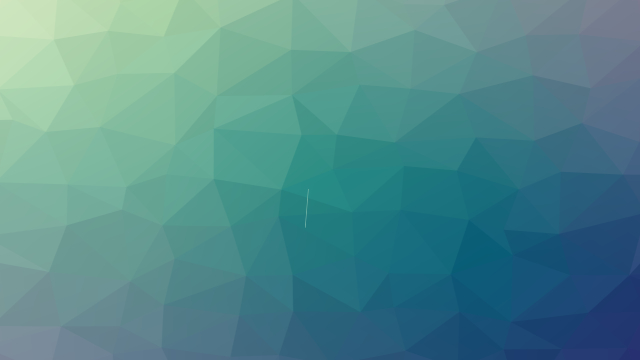
This background is drawn by a WebGL 2 fragment shader. Its source:

```glsl
#version 300 es
precision highp float;
// Low-poly mesh of triangles, from pale green through teal to deep indigo.
uniform vec2 u_resolution;
out vec4 fragColor;

float hash(vec2 p) {
  return fract(sin(dot(p, vec2(127.1, 311.7))) * 43758.5453);
}

float cross2(vec2 a, vec2 b) { return a.x * b.y - a.y * b.x; }

// Five evenly spaced colour stops
vec3 ramp(float t, vec3 a, vec3 b, vec3 c, vec3 d, vec3 e) {
  t *= 4.0;
  vec3 col = mix(a, b, clamp(t, 0.0, 1.0));
  col = mix(col, c, clamp(t - 1.0, 0.0, 1.0));
  col = mix(col, d, clamp(t - 2.0, 0.0, 1.0));
  return mix(col, e, clamp(t - 3.0, 0.0, 1.0));
}

// Smooth colour field: horizontal ramps blended from bottom to top
vec3 field(vec2 uv) {
  vec3 low = ramp(uv.x, vec3(0.49, 0.53, 0.60), vec3(0.36, 0.47, 0.55),
    vec3(0.21, 0.37, 0.49), vec3(0.12, 0.29, 0.46), vec3(0.14, 0.18, 0.43));
  vec3 lowMid = ramp(uv.x, vec3(0.48, 0.63, 0.61), vec3(0.37, 0.57, 0.56),
    vec3(0.13, 0.45, 0.50), vec3(0.03, 0.36, 0.47), vec3(0.14, 0.25, 0.46));
  vec3 middle = ramp(uv.x, vec3(0.52, 0.73, 0.64), vec3(0.41, 0.67, 0.59),
    vec3(0.14, 0.54, 0.51), vec3(0.11, 0.45, 0.50), vec3(0.22, 0.36, 0.50));
  vec3 highMid = ramp(uv.x, vec3(0.70, 0.85, 0.69), vec3(0.53, 0.75, 0.62),
    vec3(0.33, 0.62, 0.56), vec3(0.31, 0.54, 0.55), vec3(0.38, 0.42, 0.53));
  vec3 high = ramp(uv.x, vec3(0.83, 0.90, 0.75), vec3(0.67, 0.83, 0.65),
    vec3(0.52, 0.71, 0.62), vec3(0.47, 0.60, 0.60), vec3(0.50, 0.50, 0.58));
  return ramp(uv.y, low, lowMid, middle, highMid, high);
}

// Jittered mesh corner, in cell units
vec2 corner(vec2 id) {
  return id + 0.6 * (vec2(hash(id), hash(id + 37.0)) - 0.5);
}

// Distance to the nearest side of a triangle, positive inside
float triangle(vec2 p, vec2 a, vec2 b, vec2 c) {
  float side = sign(cross2(b - a, c - a));
  float ab = cross2(normalize(b - a), p - a);
  float bc = cross2(normalize(c - b), p - b);
  float ca = cross2(normalize(a - c), p - c);
  return min(min(ab * side, bc * side), ca * side);
}

// Facet colour in rgb, multiplied by its coverage in alpha
vec4 facet(vec2 p, vec2 a, vec2 b, vec2 c, vec2 toUv, float pixel) {
  float cover = clamp(triangle(p, a, b, c) / pixel + 0.5, 0.0, 1.0);
  if (cover <= 0.0) return vec4(0.0);
  vec2 center = (a + b + c) / 3.0;
  float shade = 0.035 * (hash(floor(center * 64.0)) - 0.5);
  vec3 col = field(mix(center, p, 0.25) * toUv) + shade;
  return vec4(col, 1.0) * cover;
}

float segment(vec2 p, vec2 a, vec2 b) {
  vec2 d = b - a;
  return length(p - a - d * clamp(dot(p - a, d) / dot(d, d), 0.0, 1.0));
}

void main() {
  vec2 p = gl_FragCoord.xy / u_resolution.y;
  vec2 cell = vec2(0.16, 0.127);
  vec2 toUv = cell * vec2(u_resolution.y / u_resolution.x, 1.0);
  vec2 g = p / cell;
  float pixel = 1.0 / (u_resolution.y * cell.y);

  // Split each nearby quad along its shorter diagonal
  vec4 sum = vec4(0.0);
  for (int y = -1; y <= 1; y++) {
    for (int x = -1; x <= 1; x++) {
      vec2 id = floor(g) + vec2(x, y);
      vec2 a = corner(id);
      vec2 b = corner(id + vec2(1.0, 0.0));
      vec2 c = corner(id + 1.0);
      vec2 d = corner(id + vec2(0.0, 1.0));
      bool rising = distance(a, c) < distance(b, d);
      sum += facet(g, a, b, rising ? c : d, toUv, pixel);
      sum += facet(g, c, d, rising ? a : b, toUv, pixel);
    }
  }
  vec3 col = sum.rgb / max(sum.a, 0.0001);

  // Pale hairline gap near the centre
  float gap = segment(p, vec2(0.8565, 0.474), vec2(0.848, 0.369));
  float line = clamp((0.0008 - gap) * u_resolution.y + 0.5, 0.0, 1.0);
  col = mix(col, vec3(0.62, 0.82, 0.74), 0.7 * line);

  fragColor = vec4(col, 1.0);
}
```
